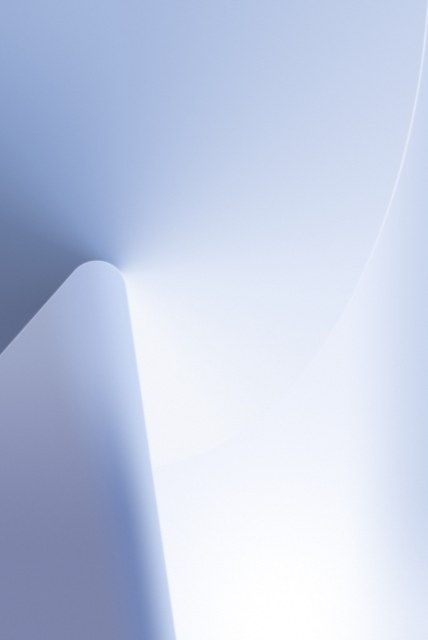
A WebGL 2 fragment shader for this background:

```glsl
#version 300 es
precision highp float;
// Draws a pale blue bowl, a rounded folded wedge and a white glow below them.
uniform vec2 u_resolution;
out vec4 outColor;

// Layout, in units of the canvas height
const vec2 BOWL_CENTER = vec2(0.205, 1.10);
const vec2 BOWL_RADII = vec2(0.468, 0.832);
const vec2 SHADE_PIVOT = vec2(0.182, 0.570);
const vec2 TIP_CENTER = vec2(0.151, 0.546);
const float TIP_RADIUS = 0.0465;
const vec2 RIGHT_NORMAL = vec2(0.990, 0.141);
const vec2 LEFT_NORMAL = vec2(-0.751, 0.660);
const vec2 GLOW_CENTER = vec2(0.44, 0.02);
const vec2 GLOW_RADII = vec2(0.24, 0.29);
const float GRAIN = 0.008;

// Bowl colours, from lit to shadowed
const vec3 PEARL = vec3(0.95, 0.96, 0.98);
const vec3 MIST = vec3(0.88, 0.91, 0.97);
const vec3 SKY = vec3(0.77, 0.82, 0.92);
const vec3 POWDER = vec3(0.645, 0.72, 0.865);
const vec3 STEEL = vec3(0.53, 0.62, 0.79);
const vec3 SLATE = vec3(0.42, 0.49, 0.64);
const vec3 DUSK = vec3(0.37, 0.42, 0.55);
// Floor colours
const vec3 HAZE = vec3(0.91, 0.93, 0.98);
const vec3 SIDE_BLUE = vec3(0.78, 0.83, 0.93);
// Wedge colours
const vec3 FACE_TOP = vec3(0.63, 0.67, 0.79);
const vec3 FACE_LOW = vec3(0.49, 0.52, 0.67);
const vec3 CREASE_TOP = vec3(0.67, 0.73, 0.87);
const vec3 CREASE_LOW = vec3(0.45, 0.53, 0.72);
const vec3 RIM = vec3(0.80, 0.86, 0.96);

float hash(vec2 p) {
  return fract(sin(dot(p, vec2(127.1, 311.7))) * 43758.5);
}

float ramp(float a, float b, float x) {
  return clamp((x - a) / (b - a), 0.0, 1.0);
}

// Approximate signed distance to the bowl's ellipse
float bowlDistance(vec2 p) {
  vec2 q = p - BOWL_CENTER;
  float k = length(q / BOWL_RADII);
  return (k - 1.0) * k / max(length(q / (BOWL_RADII * BOWL_RADII)), 1e-4);
}

// Two half planes joined by a round tip
float wedgeDistance(vec2 p) {
  vec2 q = p - TIP_CENTER;
  bool inTip = dot(q, vec2(-RIGHT_NORMAL.y, RIGHT_NORMAL.x)) > 0.0
            && dot(q, vec2(LEFT_NORMAL.y, -LEFT_NORMAL.x)) > 0.0;
  float sides = max(dot(q, RIGHT_NORMAL), dot(q, LEFT_NORMAL));
  return (inTip ? length(q) : sides) - TIP_RADIUS;
}

// Shade sweeps by angle around the wedge tip
vec3 bowlColor(vec2 p) {
  vec2 q = p - SHADE_PIVOT;
  float angle = atan(q.y, q.x);
  if (angle < -1.9) angle += 6.2832;
  angle -= 0.25 * smoothstep(0.75, 1.0, p.y) * smoothstep(0.3, 0.0, p.x);
  vec3 c = mix(PEARL, MIST, ramp(-1.0, 0.0, angle));
  c = mix(c, SKY, ramp(0.0, 0.75, angle));
  c = mix(c, POWDER, ramp(0.75, 1.5, angle));
  c = mix(c, STEEL, ramp(1.5, 2.2, angle));
  c = mix(c, SLATE, ramp(2.2, 2.7, angle));
  return mix(c, DUSK, ramp(2.7, 3.5, angle));
}

// White glow that cools towards the right side
vec3 floorColor(vec2 p) {
  vec2 g = (p - GLOW_CENTER) / GLOW_RADII;
  vec3 c = mix(HAZE, vec3(1.0), exp(-dot(g, g)));
  float side = smoothstep(0.53, 0.70, p.x) * mix(0.4, 1.0, smoothstep(0.0, 0.25, p.y));
  return mix(c, SIDE_BLUE, side);
}

// Flat face, dark crease and a lit roll along the right edge
vec3 wedgeColor(vec2 p) {
  float inset = TIP_RADIUS - dot(p - TIP_CENTER, RIGHT_NORMAL);
  float height = smoothstep(0.12, 0.55, p.y);
  vec3 face = mix(FACE_LOW, FACE_TOP, height);
  vec3 crease = mix(CREASE_LOW, CREASE_TOP, smoothstep(0.18, 0.46, p.y));
  float foldWidth = mix(0.055, 0.08, height);
  vec3 c = mix(crease, face, smoothstep(foldWidth * 0.75, foldWidth * 1.9, inset));
  return mix(c, RIM, smoothstep(foldWidth, -0.008, inset));
}

void main() {
  vec2 p = gl_FragCoord.xy / u_resolution.y;
  float soft = 0.8 / u_resolution.y;

  // Floor and bowl
  float bowl = bowlDistance(p);
  vec3 color = mix(bowlColor(p), floorColor(p), smoothstep(-soft, soft, bowl));
  float lip = exp(-pow(bowl / 0.002, 2.0)) * smoothstep(0.4, 0.75, p.y);
  color = mix(color, PEARL, 0.55 * lip);

  // Wedge with a fine bright edge
  float wedge = wedgeDistance(p);
  color = mix(color, wedgeColor(p), smoothstep(soft, -soft, wedge));
  float edge = exp(-pow(wedge / 0.0018, 2.0));
  color = mix(color, HAZE, edge * mix(0.2, 0.5, smoothstep(0.14, 0.2, p.x)));

  // Fine grain
  color += GRAIN * (hash(floor(p * 512.0)) - 0.5);
  outColor = vec4(color, 1.0);
}
```
